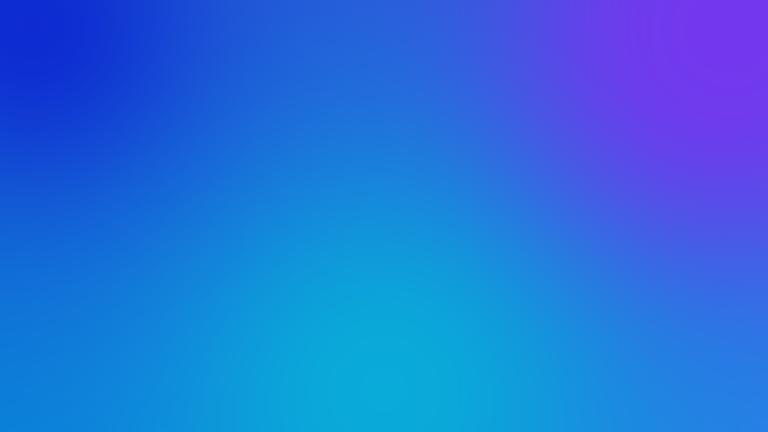
A Shadertoy shader for this background:

```glsl
// Soft blue backdrop with royal blue, violet and cyan glows.

// Base colours at the four corners
const vec3 BASE_TOP_LEFT     = vec3(0.11, 0.36, 0.83);
const vec3 BASE_TOP_RIGHT    = vec3(0.20, 0.38, 0.88);
const vec3 BASE_BOTTOM_LEFT  = vec3(0.04, 0.50, 0.85);
const vec3 BASE_BOTTOM_RIGHT = vec3(0.15, 0.50, 0.90);

// Glow colours
const vec3 ROYAL_BLUE = vec3(0.05, 0.17, 0.82);
const vec3 VIOLET     = vec3(0.45, 0.22, 0.93);
const vec3 CYAN       = vec3(0.035, 0.67, 0.85);

// Glow centres, as fractions of the canvas
const vec2 ROYAL_CENTRE  = vec2(0.04, 0.94);
const vec2 VIOLET_CENTRE = vec2(0.95, 0.93);
const vec2 CYAN_CENTRE   = vec2(0.50, 0.10);

// Glow radii, in canvas heights, and falloff (higher means a flatter core)
const float ROYAL_RADIUS   = 0.38;
const float VIOLET_RADIUS  = 0.52;
const float CYAN_RADIUS    = 0.50;
const float ROYAL_FALLOFF  = 2.0;
const float VIOLET_FALLOFF = 2.9;
const float CYAN_FALLOFF   = 2.2;

// Radial weight: one at the centre, fading smoothly to zero
float glow(vec2 uv, vec2 centre, float radius, float falloff) {
    vec2 offset = uv - centre;
    offset.x *= iResolution.x / iResolution.y;
    return exp(-pow(length(offset) / radius, falloff));
}

void mainImage(out vec4 fragColor, in vec2 fragCoord) {
    vec2 uv = fragCoord / iResolution.xy;

    // Base gradient
    vec3 bottom = mix(BASE_BOTTOM_LEFT, BASE_BOTTOM_RIGHT, uv.x);
    vec3 top = mix(BASE_TOP_LEFT, BASE_TOP_RIGHT, uv.x);
    vec3 color = mix(bottom, top, uv.y);

    // Layered glows
    color = mix(color, CYAN, glow(uv, CYAN_CENTRE, CYAN_RADIUS, CYAN_FALLOFF));
    color = mix(color, ROYAL_BLUE, glow(uv, ROYAL_CENTRE, ROYAL_RADIUS, ROYAL_FALLOFF));
    color = mix(color, VIOLET, glow(uv, VIOLET_CENTRE, VIOLET_RADIUS, VIOLET_FALLOFF));

    fragColor = vec4(color, 1.0);
}
```
